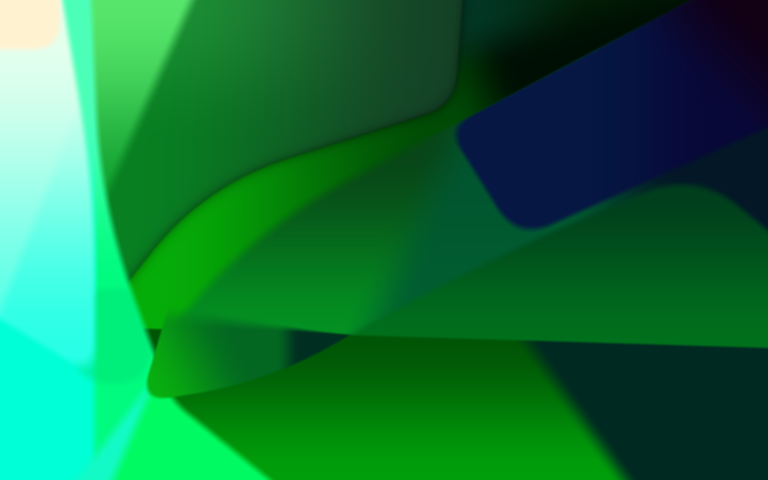
A WebGL 2 fragment shader for this background:

```glsl
#version 300 es
precision highp float;
uniform vec2 u_resolution;
out vec4 fragColor;

// Edge softness and corner rounding, in canvas heights
const float CRISP = 0.004;
const float SOFT = 0.016;
const float HAZE = 0.06;
const float ROUND = 0.06;
const float RIM_DARK = 0.3;
const float RIM_FALLOFF = 120.0;

// Palette
const vec3 BODY_TOP = vec3(0.03, 0.27, 0.09);
const vec3 BODY_LOW = vec3(0.01, 0.57, 0.13);
const vec3 TEAL = vec3(0.00, 0.34, 0.20);
const vec3 DUSK = vec3(0.01, 0.09, 0.15);
const vec3 NAVY = vec3(0.02, 0.09, 0.26);
const vec3 INDIGO = vec3(0.03, 0.03, 0.22);
const vec3 PLUM = vec3(0.07, 0.00, 0.08);
const vec3 FIELD_TOP = vec3(0.00, 0.24, 0.11);
const vec3 FIELD_LOW = vec3(0.00, 0.44, 0.11);
const vec3 BAND_LIT = vec3(0.02, 0.68, 0.03);
const vec3 BAND_DIM = vec3(0.00, 0.29, 0.02);
const vec3 BAND_DARK = vec3(0.00, 0.06, 0.01);
const vec3 PANEL_LEFT = vec3(0.03, 0.50, 0.13);
const vec3 PANEL_RIGHT = vec3(0.08, 0.26, 0.15);
const vec3 WEDGE_LOW = vec3(0.06, 0.62, 0.18);
const vec3 WEDGE_TOP = vec3(0.34, 0.90, 0.42);
const vec3 FLOOR_TOP = vec3(0.00, 0.33, 0.02);
const vec3 FLOOR_LOW = vec3(0.00, 0.62, 0.04);
const vec3 SLATE = vec3(0.00, 0.16, 0.13);
const vec3 LEAF_TIP = vec3(0.03, 0.68, 0.06);
const vec3 LEAF_MID = vec3(0.01, 0.40, 0.13);
const vec3 CYAN = vec3(0.00, 1.00, 0.84);
const vec3 MINT = vec3(0.30, 1.00, 0.72);
const vec3 NEON = vec3(0.00, 0.98, 0.38);
const vec3 RAY = vec3(0.08, 0.98, 0.78);
const vec3 AQUA = vec3(0.16, 1.00, 0.90);
const vec3 ICE = vec3(0.90, 1.00, 0.93);
const vec3 PEACH = vec3(1.00, 0.95, 0.82);

// Shared corners of the folds
const vec2 FOLD_TIP = vec2(0.729, 0.302);
const vec2 FIELD_KNEE = vec2(1.104, 0.512);
const vec2 BAND_KNEE = vec2(0.510, 0.510);
const vec2 PANEL_KNEE = vec2(0.427, 0.615);
const vec2 HINGE = vec2(0.210, 0.570);

// Signed distance to the line a-b, positive on its left
float side(vec2 p, vec2 a, vec2 b) {
    vec2 d = normalize(b - a), q = p - a;
    return d.x * q.y - d.y * q.x;
}

// Rounded intersection and union
float meet(float a, float b, float k) {
    float h = max(k - abs(a - b), 0.0) / k;
    return min(a, b) - h * h * k * 0.25;
}
float join(float a, float b, float k) { return -meet(-a, -b, k); }

float cover(float d, float soft) { return smoothstep(-soft, soft, d); }

void main() {
    vec2 p = gl_FragCoord.xy / u_resolution.y;
    p.x *= 1.6 * u_resolution.y / u_resolution.x;

    // Central body with a teal veil, dusk to the right
    vec3 col = mix(BODY_LOW, BODY_TOP, smoothstep(0.28, 0.70, p.y));
    col = mix(col, TEAL, 0.85 * cover(side(p, vec2(0.94, 0.69), vec2(0.78, 0.33)), HAZE));
    col = mix(col, DUSK, cover(p.x - 1.3, 0.12));

    // Right field
    float field = meet(side(p, FIELD_KNEE, FOLD_TIP), side(p, vec2(1.438, 0.637), FIELD_KNEE), ROUND);
    field = meet(field, side(p, vec2(1.6, 0.52), vec2(1.458, 0.637)), 0.1);
    col = mix(col, mix(FIELD_LOW, FIELD_TOP, smoothstep(0.27, 0.62, p.y)), cover(field, 0.01));

    // Navy slab
    float slab = meet(side(p, vec2(1.438, 1.0), vec2(0.958, 0.75)), side(p, vec2(0.948, 0.708), vec2(1.052, 0.542)), ROUND);
    slab = meet(slab, side(p, FIELD_KNEE, vec2(1.6, 0.735)), 0.08);
    vec3 slabColor = mix(NAVY, INDIGO, smoothstep(1.2, 1.5, p.x));
    slabColor = mix(slabColor, PLUM, smoothstep(2.25, 2.55, p.x + p.y));
    col = mix(col, slabColor, cover(slab, 0.008));

    // Bright band fading into the dark upper gap
    float band = join(side(p, vec2(0.333, 0.281), BAND_KNEE), side(p, BAND_KNEE, vec2(1.438, 1.0)), 0.1);
    vec3 bandColor = mix(BAND_LIT, BAND_DIM, smoothstep(0.3, 0.95, p.x));
    bandColor = mix(bandColor, BAND_DARK, smoothstep(0.92, 1.1, p.x + 0.4 * (p.y - 0.8)));
    vec3 gapColor = mix(vec3(0.01, 0.21, 0.14), vec3(0.01, 0.12, 0.02), smoothstep(0.98, 1.25, p.x));
    bandColor = mix(bandColor, gapColor, cover(side(p, vec2(0.958, 0.89), vec2(1.33, 1.0)), HAZE));
    col = mix(col, bandColor, cover(band, mix(SOFT, CRISP, smoothstep(0.8, 1.0, p.x))));

    // Upper panel with a shaded rim
    float panel = join(side(p, vec2(0.277, 0.427), PANEL_KNEE), side(p, PANEL_KNEE, vec2(0.917, 0.771)), 0.1);
    panel = meet(panel, side(p, vec2(0.948, 0.79), vec2(0.965, 1.0)), ROUND);
    vec3 panelColor = mix(PANEL_LEFT, PANEL_RIGHT, smoothstep(0.25, 0.95, p.x));
    panelColor += vec3(0.07, 0.08, 0.07) * smoothstep(0.7, 1.0, p.y) * smoothstep(0.95, 0.4, p.x);
    col = mix(col, panelColor, cover(panel, CRISP));
    col *= 1.0 - RIM_DARK * exp(-abs(panel) * RIM_FALLOFF);

    // Pale wedge at the left of the panel
    float wedge = side(p, HINGE, vec2(0.4, 1.0));
    col = mix(col, mix(WEDGE_LOW, WEDGE_TOP, smoothstep(0.55, 1.0, p.y)), cover(wedge, SOFT));

    // Floor with a slate corner
    vec3 floorColor = mix(FLOOR_LOW, FLOOR_TOP, smoothstep(0.0, 0.3, p.y));
    floorColor = mix(floorColor, SLATE, cover(side(p, vec2(1.104, 0.28), vec2(1.302, 0.0)), 0.025));
    col = mix(col, floorColor, cover(side(p, vec2(1.6, 0.275), FOLD_TIP), CRISP));

    // Glowing left side with rays
    float glow = join(side(p, vec2(0.323, 0.26), HINGE), side(p, HINGE, vec2(0.19, 1.0)), ROUND);
    glow = join(glow, side(p, vec2(0.5625, 0.0), vec2(0.34, 0.18)), 0.02);
    float rayRight = side(p, vec2(0.325, 0.215), vec2(0.235, 0.0));
    float rayLeft = side(p, vec2(0.325, 0.215), vec2(0.16, 0.0));
    vec3 glowColor = mix(CYAN, NEON, 0.75 * cover(p.x - 0.197, 0.012));
    glowColor = mix(glowColor, MINT, smoothstep(0.4, 0.8, p.y));
    vec2 lobe = abs(p - vec2(0.235, 0.3)) - vec2(0.08, 0.1);
    glowColor = mix(glowColor, vec3(0.0, 0.88, 0.46), 0.45 * cover(meet(-lobe.x, -lobe.y, 0.08), 0.01));
    float below = smoothstep(0.24, 0.18, p.y);
    glowColor = mix(glowColor, RAY, below * cover(rayLeft, SOFT));
    glowColor = mix(glowColor, NEON, below * cover(rayRight, SOFT));
    col = mix(col, glowColor, cover(glow, 0.01));

    // Icy pane and peach corner
    float pane = meet(side(p, vec2(0.197, 0.27), vec2(0.197, 0.6)), side(p, vec2(0.197, 0.6), vec2(0.13, 1.0)), 0.03);
    pane = meet(pane, side(p, vec2(0.0, 0.335), vec2(0.14, 0.25)), ROUND);
    vec3 paneColor = mix(AQUA, ICE, smoothstep(0.25, 0.95, p.y));
    paneColor = mix(paneColor, ICE, 0.22 * cover(side(p, vec2(0.0, 0.35), vec2(0.156, 0.76)), SOFT));
    col = mix(col, paneColor, cover(pane, 0.01));
    col = mix(col, PEACH, cover(meet(0.125 - p.x, p.y - 0.897, ROUND), 0.008));

    // Small leaf over the fold
    float leaf = meet(side(p, vec2(0.375, 0.175), vec2(0.5625, 0.205)), side(p, vec2(0.5625, 0.205), FOLD_TIP), ROUND);
    leaf = meet(leaf, side(p, vec2(0.33, 0.29), vec2(0.303, 0.2)), ROUND);
    float lid = side(p, FOLD_TIP, vec2(0.333, 0.344));
    vec3 leafColor = mix(LEAF_TIP, LEAF_MID, smoothstep(0.31, 0.55, p.x + 0.5 * (p.y - 0.2)));
    leafColor = mix(leafColor, SLATE, 0.9 * cover(p.x - 0.6, 0.025));
    col = mix(col, leafColor, cover(leaf, CRISP) * cover(lid, mix(0.025, CRISP, smoothstep(0.35, 0.7, p.x))));

    fragColor = vec4(col, 1.0);
}
```
